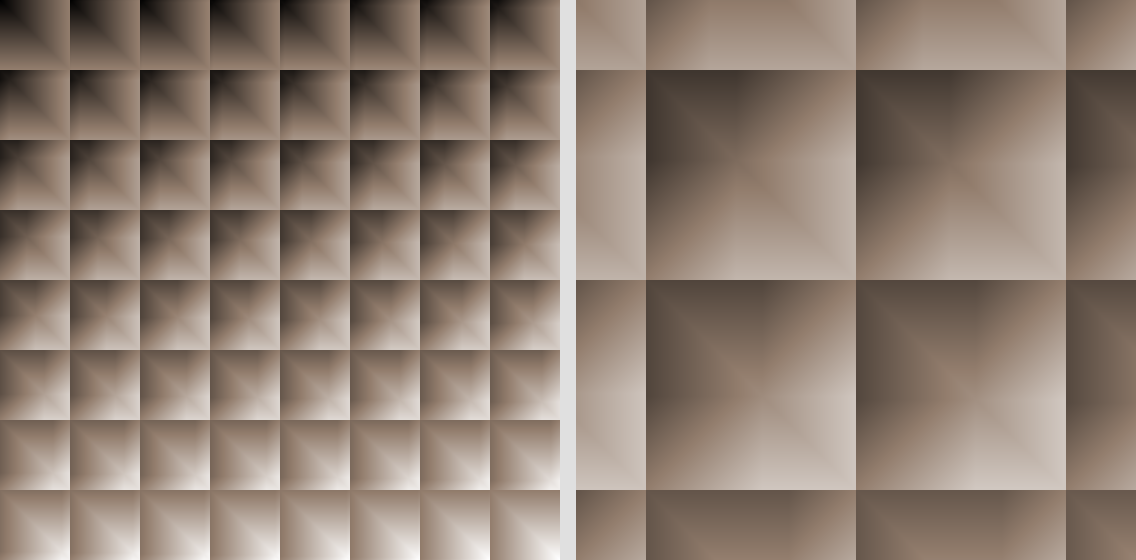
Left, the full canvas; right, a detail of the centre.
Reproduce this pattern procedurally as a WebGL 2 fragment shader.

```glsl
#version 300 es
precision highp float;
// Draws an 8 by 8 grid of colour cube slices, reduced to lightness and tinted sepia.

uniform vec2 u_resolution;
out vec4 outColor;

const float TILES = 8.0;        // tiles across and down
const float LEVELS = 64.0;      // cube levels along each axis
const float SATURATION = 0.148; // strength of the sepia tint
const float HUE = 0.072;        // warm brown, in turns
const int SAMPLES = 3;          // antialiasing samples per pixel side

// Lightness halfway between the largest and smallest channel.
float lightnessOf(vec3 rgb) {
    float high = max(rgb.r, max(rgb.g, rgb.b));
    float low = min(rgb.r, min(rgb.g, rgb.b));
    return 0.5 * (high + low);
}

vec3 hslToRgb(float hue, float saturation, float lightness) {
    vec3 ramp = abs(mod(hue * 6.0 + vec3(0.0, 4.0, 2.0), 6.0) - 3.0) - 1.0;
    float chroma = saturation * (1.0 - abs(2.0 * lightness - 1.0));
    return lightness + chroma * (clamp(ramp, 0.0, 1.0) - 0.5);
}

// Cube colour at a point: red runs right and green down inside a tile,
// blue rises from tile to tile in reading order.
vec3 cubeColor(vec2 point) {
    vec2 grid = vec2(point.x, 1.0 - point.y) * TILES;
    vec2 tile = floor(grid);
    vec2 redGreen = (fract(grid) * LEVELS - 0.5) / (LEVELS - 1.0);
    float blue = (tile.y * TILES + tile.x) / (TILES * TILES - 1.0);
    return clamp(vec3(redGreen, blue), 0.0, 1.0);
}

void main() {
    // Average samples over the pixel to smooth tile edges and creases.
    vec3 sum = vec3(0.0);
    for (int y = 0; y < SAMPLES; y++) {
        for (int x = 0; x < SAMPLES; x++) {
            vec2 offset = (vec2(x, y) + 0.5) / float(SAMPLES) - 0.5;
            vec2 point = (gl_FragCoord.xy + offset) / u_resolution;
            sum += hslToRgb(HUE, SATURATION, lightnessOf(cubeColor(point)));
        }
    }
    outColor = vec4(sum / float(SAMPLES * SAMPLES), 1.0);
}
```
